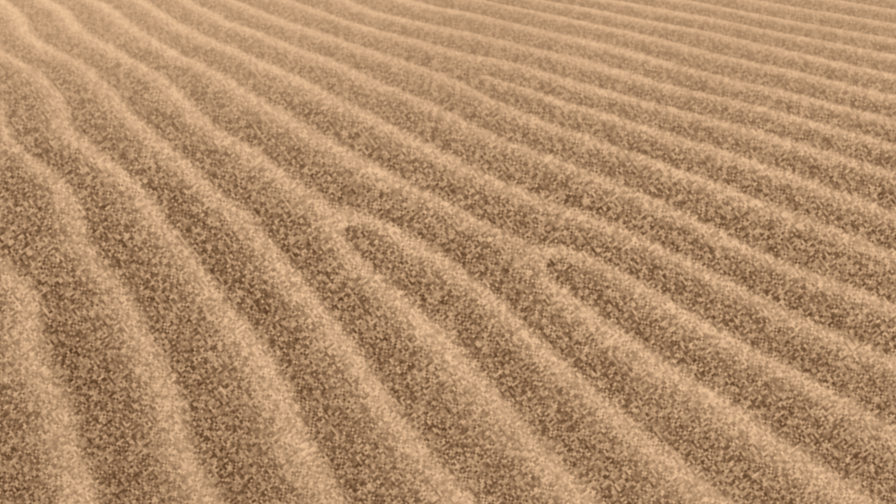
Write a WebGL 2 fragment shader that draws this texture.

```glsl
#version 300 es
precision highp float;
// Wind-blown sand ripples receding toward the top of the canvas.
// A projective ramp counts the crests; forks and noise bend them,
// a lopsided profile shades each one, and grain covers the surface.

uniform vec2 u_resolution;
out vec4 fragColor;

const float TAU = 6.2831853;
const vec3 DARK_SAND = vec3(0.42, 0.30, 0.195);
const vec3 LIGHT_SAND = vec3(0.87, 0.715, 0.56);
const vec2 CREST_DIR = vec2(0.82, 0.57);

// Places where a new crest starts and runs to the lower right
const vec2 FORKS[3] = vec2[3](vec2(0.69, 0.45), vec2(0.95, 0.15), vec2(1.09, 0.52));

float hash(vec2 cell) {
    vec3 h = fract(vec3(cell.xyx) * 0.1031);
    h += dot(h, h.yzx + 33.33);
    return fract((h.x + h.y) * h.z);
}

float valueNoise(vec2 p) {
    vec2 cell = floor(p);
    vec2 f = fract(p);
    f = f * f * (3.0 - 2.0 * f);
    float low = mix(hash(cell), hash(cell + vec2(1.0, 0.0)), f.x);
    float high = mix(hash(cell + vec2(0.0, 1.0)), hash(cell + 1.0), f.x);
    return mix(low, high, f.y);
}

// Noise centred on zero, from -1 to 1
float signedNoise(vec2 p) {
    return 2.0 * valueNoise(p) - 1.0;
}

// Turning once around a fork adds one whole crest on its lower right
float forkPhase(vec2 p, vec2 fork) {
    vec2 d = p - fork;
    vec2 across = vec2(CREST_DIR.y, -CREST_DIR.x);
    return atan(dot(d, across), dot(d, CREST_DIR)) / TAU;
}

// Crest count at p, where p.y runs downward and depth is the nearness
float ripplePhase(vec2 p, float depth) {
    float phase = (4.8 * p.x - 5.6 * p.y + 0.079) / depth + 0.2;
    for (int i = 0; i < 3; i++) {
        phase += forkPhase(p, FORKS[i]);
    }
    vec2 ground = vec2(p.x, 1.0) / depth;
    phase += 0.14 * signedNoise(ground * vec2(2.2, 3.5) + 4.7);
    phase += 0.08 * signedNoise(ground * vec2(6.0, 8.0) + 19.0);
    // Tight meander fading away from the upper left
    phase += 0.2 * sin(30.0 * p.y - 0.5) * exp(-3.0 * p.x - 2.0 * p.y);
    return phase;
}

// Steep shaded drop just after the crest, then a slow climb to the next
float rippleLight(float phase, float width) {
    float f = fract(phase);
    float drop = 1.0 - smoothstep(0.0, width, f);
    float climb = smoothstep(0.35, 1.0, f);
    return max(drop, 0.4 * climb + 0.6 * climb * climb * climb);
}

// Two sizes of sand grain, turned off the pixel axes
float sandGrain(vec2 p) {
    vec2 q = mat2(0.8, 0.6, -0.6, 0.8) * p + 3.0;
    float fine = signedNoise(q * 225.0);
    float coarse = signedNoise(q.yx * 135.0 + 57.0);
    return 0.85 * fine + 0.35 * coarse;
}

void main() {
    vec2 p = gl_FragCoord.xy / u_resolution.y;
    p.y = 1.0 - p.y;
    float depth = p.y + 0.391 + 0.08 * p.x;
    float nearness = smoothstep(0.0, 0.55, p.y + 0.05);

    // Ripple relief, with uneven crest height and width
    float patchiness = signedNoise(p * vec2(5.0, 6.0) + 8.0);
    float width = 0.20 + 0.04 * patchiness;
    float light = rippleLight(ripplePhase(p, depth), width);
    float trough = mix(0.67, 0.43, nearness);
    float crest = mix(0.95, 0.87, nearness) + 0.05 * patchiness;
    float tone = mix(trough, crest, light);

    // Broad shade toward the lower left, haze at the upper left
    float leftness = 1.0 - smoothstep(0.0, 1.2, p.x);
    tone -= 0.10 * smoothstep(0.2, 1.0, p.y) * leftness;
    tone += 0.10 * (1.0 - smoothstep(0.0, 0.3, p.y)) * leftness;

    // Grain is sharp nearby, soft far away, and weaker on lit crests
    tone += sandGrain(p) * mix(0.13, 0.50, nearness) * (1.0 - 0.4 * light);

    vec3 color = mix(DARK_SAND, LIGHT_SAND, clamp(tone, -0.25, 1.12));
    fragColor = vec4(color, 1.0);
}
```
